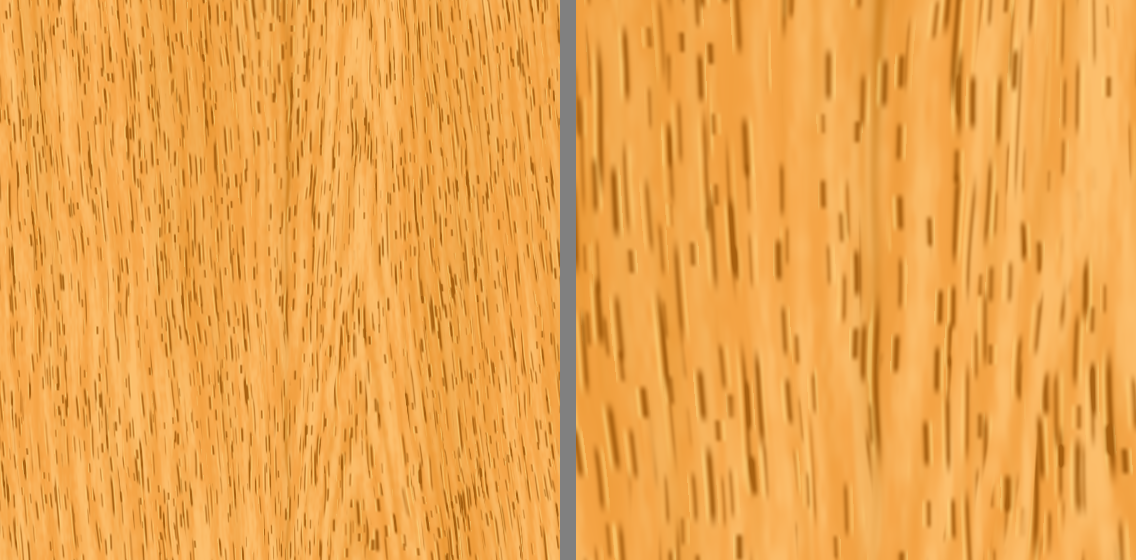
Left, the full canvas; right, a detail of the centre.
Reproduce this texture procedurally as a Shadertoy shader.

```glsl
// Honey-coloured oak veneer: cathedral growth rings, fine fibres and short dark pores.

const vec3 HONEY = vec3(0.970, 0.655, 0.290);
const vec3 CREAM = vec3(0.988, 0.748, 0.425);
const vec3 AMBER = vec3(0.880, 0.545, 0.130);
const vec3 UMBER = vec3(0.610, 0.330, 0.020);
const vec3 STRAW = vec3(1.000, 0.860, 0.510);

const float SEAM_X = 0.51;
const float ARCH_X = 0.64;

float hash(vec2 p) {
    return fract(sin(dot(p, vec2(127.1, 311.7))) * 43758.5453);
}

float noise(vec2 p) {
    vec2 i = floor(p);
    vec2 f = fract(p);
    f = f * f * (3.0 - 2.0 * f);
    float bottom = mix(hash(i), hash(i + vec2(1, 0)), f.x);
    float top = mix(hash(i + vec2(0, 1)), hash(i + vec2(1, 1)), f.x);
    return mix(bottom, top, f.y);
}

float gauss(float x, float width) {
    return exp(-x * x / (width * width));
}

// Across-grain coordinate: fibres lean away from the arch and waver slightly.
float grainCoord(vec2 p) {
    float lean = 0.06 - 0.08 * smoothstep(0.40, 0.57, p.x)
                      + 0.12 * smoothstep(0.57, 0.80, p.x);
    float waver = 0.012 * (noise(p * vec2(6.0, 4.0)) - 0.5)
                + 0.004 * (noise(p * vec2(35.0, 16.0)) - 0.5);
    return p.x + lean * (p.y - 0.5) + waver;
}

// Ring number: nested arches on the right, nearly straight bands on the left.
float ringPhase(vec2 p) {
    float across = max(p.x, SEAM_X) - ARCH_X;
    float arch = 43.0 * sqrt(across * across + 0.0009);
    float straight = 24.0 * min(p.x - SEAM_X, 0.0);
    float climb = mix(1.5, 4.3, smoothstep(0.42, 0.56, p.x));
    return climb * p.y + arch + straight;
}

// One layer of tapered pores: x = dark core, y = pale rim beside it.
vec2 poreLayer(vec2 p, float columns, float pitch, float coverage, float seed, float pixel) {
    float column = floor(p.x * columns);
    float along = p.y / pitch + 17.0 * hash(vec2(column, seed));
    vec2 cell = vec2(column, floor(along)) + seed;
    float size = hash(cell + 3.7);
    float shade = hash(cell + 9.2);
    float side = hash(cell + 5.1) < 0.5 ? -1.0 : 1.0;

    float present = 1.0 - smoothstep(coverage - 0.06, coverage + 0.06, hash(cell));
    float reach = abs(fract(along) - 0.5) / mix(0.18, 0.49, size);
    float taper = 1.0 - smoothstep(0.5, 1.0, reach);
    float jitter = 0.3 * (hash(cell + 1.3) - 0.5);
    float x = (fract(p.x * columns) - 0.5 - jitter) / columns;
    float width = max(mix(0.0012, 0.0021, shade), 0.6 * pixel);

    float strength = present * taper * mix(0.40, 1.0, shade);
    return strength * vec2(gauss(x, width), gauss(x - side * 0.0034, 0.0013));
}

void mainImage(out vec4 fragColor, in vec2 fragCoord) {
    vec2 p = fragCoord / iResolution.y;
    float pixel = 1.0 / iResolution.y;
    vec2 grain = vec2(grainCoord(p), p.y);

    // Growth rings with ragged, fibrous edges
    float ragged = 0.55 * noise(grain * vec2(70.0, 7.0)) + 0.9 * noise(p * vec2(7.0, 4.0));
    float ring = 0.5 + 0.5 * sin(6.2832 * (ringPhase(p) + ragged));
    float broad = noise(grain * vec2(13.0, 1.3) + 4.0);
    float crown = gauss(p.x - ARCH_X, 0.09);

    // Pale base wood
    float fibre = noise(grain * vec2(210.0, 13.0));
    float strand = noise(grain * vec2(65.0, 3.5) + 21.0);
    float fleck = noise(grain * vec2(260.0, 75.0) + 8.0);
    float tone = 0.40 * fibre + 0.45 * strand + 0.25 * fleck + 0.25 * (0.5 - ring);
    vec3 color = mix(HONEY, CREAM, smoothstep(0.25, 0.95, tone));

    // Amber late wood, strongest on the arch crowns and in broad bands
    float late = ring * ring * mix(0.22, 0.42, crown) + 0.38 * smoothstep(0.45, 0.9, broad);
    color = mix(color, AMBER, late * mix(0.35, 1.0, fibre));

    // Dark seam along the left foot of the arches
    float seam = gauss(grain.x - SEAM_X, 0.004) + 0.45 * gauss(grain.x - SEAM_X, 0.014);
    color = mix(color, AMBER * 0.92, 0.75 * seam * noise(grain * vec2(150.0, 9.0)));

    // Pores gather along the rings
    float coverage = 0.10 + 0.42 * ring + 0.22 * broad;
    vec2 pores = poreLayer(grain, 92.0, 0.075, coverage, 11.0, pixel)
               + poreLayer(grain, 71.0, 0.120, coverage * 0.85, 37.0, pixel)
               + poreLayer(grain, 117.0, 0.042, coverage * 0.75, 59.0, pixel);
    color = mix(color, STRAW, 0.55 * min(pores.y, 1.0));
    color = mix(color, UMBER, 0.85 * min(pores.x, 1.0));

    fragColor = vec4(color, 1.0);
}
```
